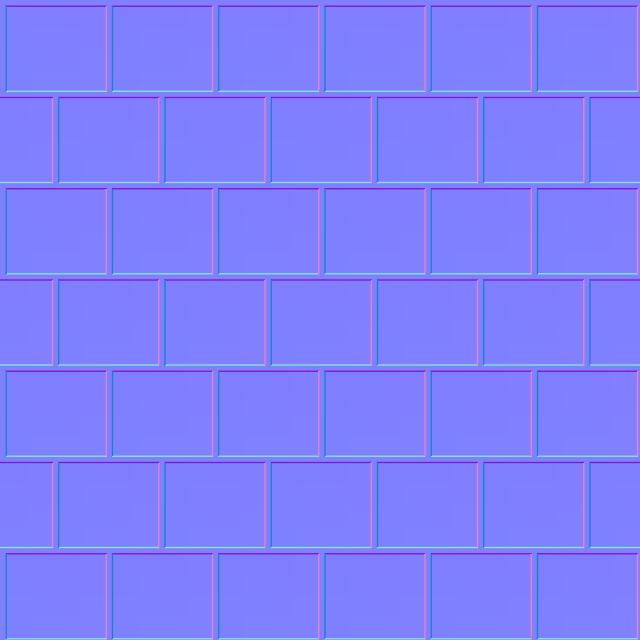
Reproduce this texture map procedurally as a Shadertoy shader.

```glsl
// Tangent-space normal map of a running-bond block wall: gently bowed faces and
// flat joints, with a thin mitred bevel round each block. Each bevel's normal comes
// from the nearest side of a box distance, and its coverage is box-filtered.

#define PITCH      (vec2(85.0, 73.0) / 512.0)  // block plus joint, canvas units
#define JOINT      (5.0 / 512.0)               // gap between blocks
#define BEVEL      (1.1 / 512.0)               // bevel line width
#define ROW_SHIFT  (42.0 / 85.0)               // offset of odd rows, in blocks
#define TILT       0.80                        // sideways part of bevel normal
#define BOW        0.016                       // sideways normal at a face's rim

vec3 encodeNormal(vec2 tilt) {
    return 0.5 + 0.5 * vec3(tilt, sqrt(1.0 - dot(tilt, tilt)));
}

void mainImage(out vec4 fragColor, in vec2 fragCoord) {
    // Rows are counted from the top, so y points down
    vec2 uv = fragCoord / iResolution.xy;
    uv.y = 1.0 - uv.y;
    float pixel = 1.0 / min(iResolution.x, iResolution.y);

    // Running bond: odd rows slide sideways
    vec2 cell = (uv - 0.5 * JOINT) / PITCH;
    float oddRow = mod(floor(cell.y), 2.0);
    cell.x -= ROW_SHIFT * oddRow;
    vec2 local = (fract(cell) - 0.5) * PITCH;

    // The wall's top and left margins are bare joint
    bool margin = cell.y < 0.0 || (cell.x < 0.0 && oddRow < 0.5);

    // Signed distance to each pair of sides, and the nearest side
    vec2 halfSize = 0.5 * (PITCH - JOINT);
    vec2 side = abs(local) - halfSize;
    float edge = max(side.x, side.y);
    vec2 outward = side.x > side.y ? vec2(sign(local.x), 0.0)
                                   : vec2(0.0, sign(local.y));

    // Portion of the pixel covered by the bevel
    float nearEnd = max(edge - 0.5 * pixel, -0.5 * BEVEL);
    float farEnd = min(edge + 0.5 * pixel, 0.5 * BEVEL);
    float coverage = clamp((farEnd - nearEnd) / pixel, 0.0, 1.0);

    // Faces bow outward very slightly; joints stay flat
    float face = clamp(0.5 - edge / pixel, 0.0, 1.0);
    vec3 color = encodeNormal(BOW * face * local / halfSize);
    color = mix(color, encodeNormal(outward * TILT), coverage);

    fragColor = vec4(margin ? encodeNormal(vec2(0.0)) : color, 1.0);
}
```
